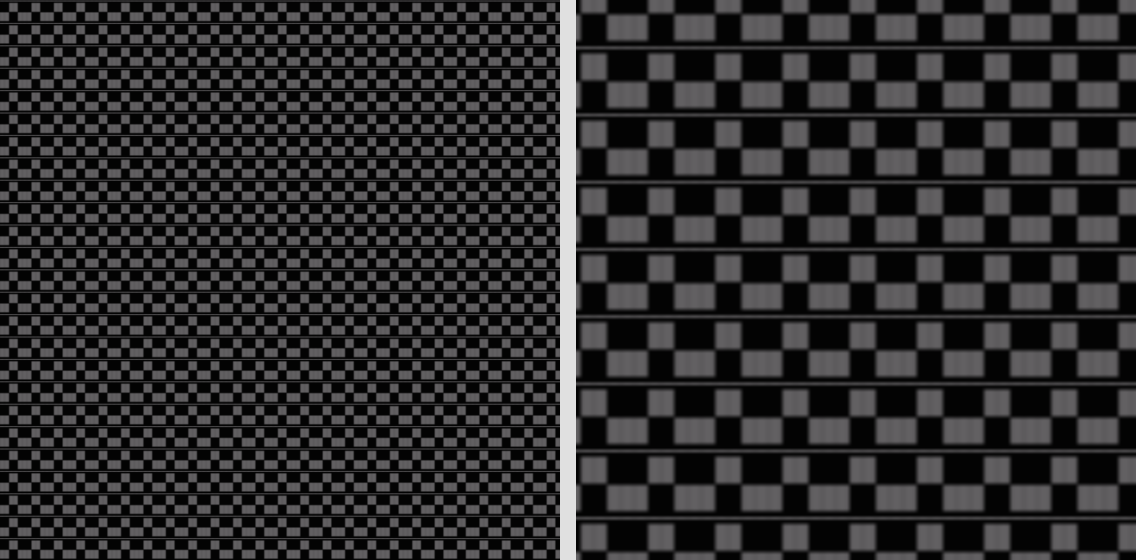
Left, the full canvas; right, a detail of the centre.
Reproduce this pattern procedurally as a Shadertoy shader.

```glsl
// Soft band of a unit period, wrapped around its centre
float band(float position, float centre, float halfWidth, float softness) {
    float d = abs(fract(position - centre + 0.5) - 0.5);
    return 1.0 - smoothstep(halfWidth - softness, halfWidth + softness, d);
}

void mainImage(out vec4 fragColor, in vec2 fragCoord) {
    // 25 by 25 weave cells, counted downwards in y
    vec2 cell = 25.0 * fragCoord / iResolution.xy * vec2(1.0, -1.0);
    float pixel = 25.0 / min(iResolution.x, iResolution.y);
    float edge = max(0.05, 0.6 * pixel);

    // Narrow and wide columns swap between the two rows
    float narrow = band(cell.x, 0.6, 0.195, edge);
    float upperRow = band(cell.y, 0.33, 0.2, edge);
    float lowerRow = band(cell.y, 0.745, 0.195, edge);
    float weave = mix(lowerRow, upperRow, narrow);

    // Thin thread running between the row pairs
    float thread = band(cell.y, 0.045, 0.025, max(0.03, 0.6 * pixel));
    float light = max(weave, 0.75 * thread);

    // Faint vertical ribs on the lit yarn
    float ribs = 1.0 + 0.03 * cos(6.2831853 * 5.0 * (cell.x - 0.1));
    vec3 colour = mix(vec3(0.012), vec3(0.375, 0.367, 0.375) * ribs, light);
    fragColor = vec4(colour, 1.0);
}
```
